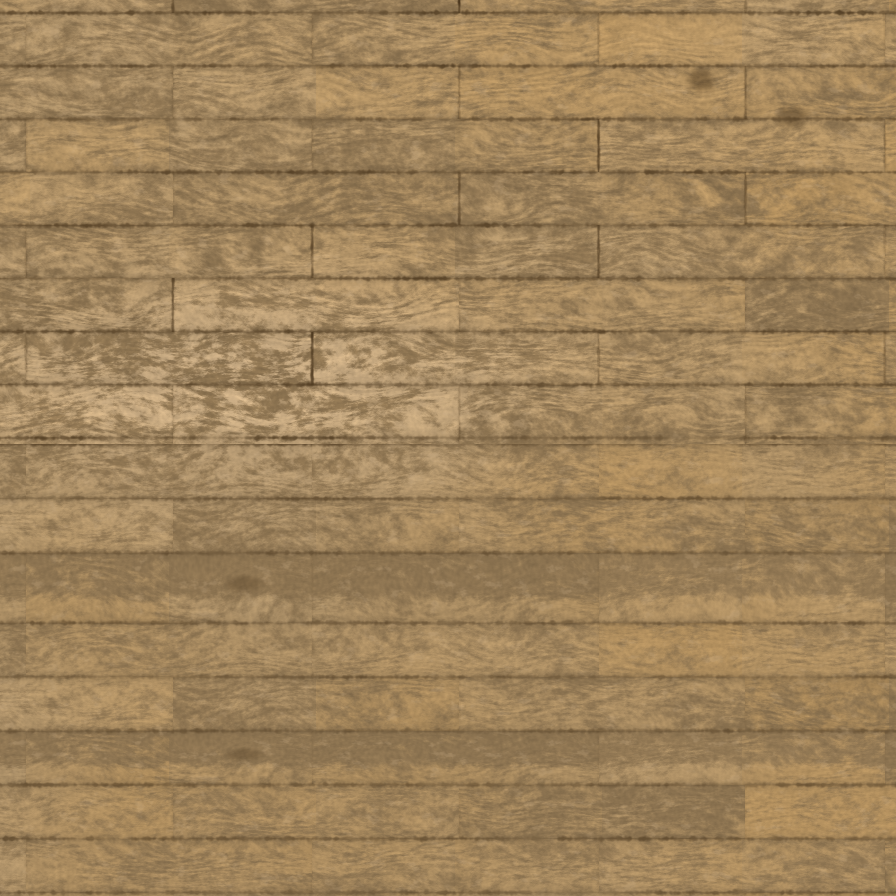
A WebGL 1 fragment shader for this texture:

```glsl
precision highp float;
uniform vec2 u_resolution;

#define BOARD_LENGTH 0.3195
#define ROW_PITCH 0.0593
#define SEAM_WIDTH 0.0022
#define WORN_BROWN vec3(0.565, 0.465, 0.325)
#define VARNISH vec3(0.705, 0.59, 0.425)
#define GOLD vec3(0.71, 0.57, 0.37)
#define PALE vec3(0.80, 0.685, 0.53)
#define SEAM_DARK vec3(0.31, 0.23, 0.13)
#define GRAIN_DEPTH 0.13

float hash(vec2 p) {
  return fract(sin(dot(p, vec2(127.1, 311.7))) * 43758.55);
}

vec2 gradient(vec2 cell) {
  float angle = 6.2832 * hash(cell);
  return vec2(cos(angle), sin(angle));
}

float noise(vec2 p) {
  vec2 i = floor(p), f = fract(p);
  vec2 u = f * f * f * (f * (f * 6.0 - 15.0) + 10.0);
  vec2 e = vec2(1.0, 0.0);
  return mix(mix(dot(gradient(i), f), dot(gradient(i + e), f - e), u.x),
             mix(dot(gradient(i + e.yx), f - e.yx),
                 dot(gradient(i + 1.0), f - 1.0), u.x), u.y);
}

float fbm(vec2 p) {
  float sum = 0.0, amplitude = 0.6;
  for (int i = 0; i < 4; i++) {
    sum += amplitude * noise(p);
    p = p * 2.03 + 17.3;
    amplitude *= 0.6;
  }
  return sum;
}

// Row number, position down the row, row height; t runs down the canvas
vec3 findRow(float t) {
  vec3 band = vec3(0.0, 0.0143, ROW_PITCH);
  if (t > 0.496) band = vec3(8.0, 0.496, 0.0605);
  if (t > 0.617) band = vec3(10.0, 0.617, 0.0783);
  if (t > 0.6953) band = vec3(11.0, 0.6953, 0.0602);
  float v = band.x + (t - band.y) / band.z;
  float row = floor(v);
  if (t < 0.496) row = min(row, 7.0);
  return vec3(row, v - row, band.z);
}

float knot(vec2 p, vec2 centre, vec2 radius) {
  float d = length((p - centre) / radius);
  return 1.0 - smoothstep(0.3, 1.1, d + 0.3 * noise(p * 90.0));
}

void main() {
  vec2 p = gl_FragCoord.xy / u_resolution;
  float pixel = 1.0 / u_resolution.y;
  float lower = smoothstep(0.51, 0.50, p.y);

  // Rows below the tall one reuse the boards of three rows above
  vec3 rowInfo = findRow(1.0 - p.y);
  float id = rowInfo.x - 3.0 * step(10.5, rowInfo.x);
  float along = (p.x - 0.029 - 0.164 * mod(id, 2.0)) / BOARD_LENGTH;
  float board = floor(along);
  vec2 q = vec2(p.x, (id + rowInfo.y) * ROW_PITCH);
  float seed = hash(vec2(board, id) + 3.7);
  float halfSeed = hash(vec2(floor(along * 2.0), id) + 9.1);

  // Wavy grain, different on each board
  vec2 g = q + vec2(seed * 7.0, seed * 3.0);
  float wave = noise(g * vec2(9.0, 22.0));
  float grain = noise(vec2(g.x * 30.0, g.y * 190.0 + wave * 7.0));
  float fibre = fbm(vec2(g.x * 95.0, g.y * 260.0 + wave * 5.0));
  float grit = noise(q * vec2(230.0, 200.0));

  // Ragged varnish left on the worn wood
  vec2 paleOffset = (p - vec2(0.27, 0.575)) * vec2(3.2, 9.0);
  float palePlace = exp(-dot(paleOffset, paleOffset));
  float dullRow = 1.0 - step(0.5, abs(id - 10.0));
  float cover = 0.07 + 0.28 * (seed - 0.5) + 0.26 * (halfSeed - 0.5);
  cover = mix(cover, 0.0, palePlace);
  cover += dullRow * mix(-0.38, 0.2, smoothstep(0.50, 0.75, rowInfo.y));
  float patches = 0.55 * fbm(q * vec2(9.0, 20.0) + 4.0)
                + 0.70 * fbm(q * vec2(44.0, 72.0) + wave)
                + 0.20 * grain + 0.28 * fibre;
  float softness = mix(0.36, 0.18, palePlace);
  float varnish = smoothstep(-softness, softness, patches + cover);

  // Colour drifts from pale on the left to gold on the right
  float warmth = clamp(0.2 + 0.5 * p.x + 0.6 * (halfSeed - 0.5)
                       + 0.8 * noise(p * 4.0) - palePlace, 0.0, 1.0);
  vec3 finish = mix(VARNISH, GOLD, warmth);
  finish = mix(finish, PALE, 0.85 * palePlace);
  vec3 color = mix(WORN_BROWN, finish, varnish * mix(1.0, 0.9, lower));
  color *= 1.0 + GRAIN_DEPTH * (grain * mix(1.0, 0.5, lower) + 0.8 * fibre);
  color *= 1.0 + 0.07 * grit + 0.06 * (seed - 0.5);

  // Pale flecks
  float fleck = smoothstep(0.12, 0.42, fbm(q * vec2(42.0, 75.0) + 31.0));
  color = mix(color, PALE, fleck * (0.25 + 0.3 * palePlace));

  // Knots and stains
  float dark = knot(p, vec2(0.783, 0.911), vec2(0.020, 0.017));
  dark += knot(p, vec2(0.884, 0.869), vec2(0.022, 0.015));
  dark += 0.6 * dullRow * knot(vec2(p.x, rowInfo.y * 0.07),
                               vec2(0.272, 0.031), vec2(0.028, 0.010));
  color = mix(color, SEAM_DARK, 0.5 * min(dark, 1.0));

  // Broken, fuzzy seams between rows and butt joints between boards
  float ragged = 0.0026 * noise(p * vec2(120.0, 70.0))
               + 0.0016 * noise(p * vec2(260.0, 190.0));
  float seam = abs(fract(rowInfo.y + 0.5) - 0.5) * rowInfo.z + ragged;
  float joint = abs(fract(along + 0.5) - 0.5) * BOARD_LENGTH + 0.4 * ragged;
  float seamLine = 1.0 - smoothstep(-0.0004, SEAM_WIDTH + pixel, seam);
  float jointLine = 1.0 - smoothstep(0.0, SEAM_WIDTH * 0.7 + pixel, joint);
  float seamId = floor(rowInfo.x + rowInfo.y + 0.5);
  float fade = 0.62 + 0.7 * noise(vec2(p.x * 7.0, seamId * 3.3))
             + 0.6 * noise(vec2(p.x * 45.0, seamId * 5.7));
  float jointSeed = hash(vec2(floor(along + 0.5), id));
  float jointFade = mix(0.1 + 0.75 * jointSeed * jointSeed, 0.06, lower);
  jointFade *= 1.0 + 0.8 * noise(p * vec2(9.0, 60.0));
  color = mix(color, WORN_BROWN * 0.82, 0.42 * exp(-max(seam, 0.0) * 210.0));
  color = mix(color, SEAM_DARK, seamLine * clamp(fade, 0.1, 1.0) * mix(0.85, 0.6, lower));
  color = mix(color, SEAM_DARK, jointLine * jointFade);

  gl_FragColor = vec4(clamp(color, 0.0, 1.0), 1.0);
}
```
